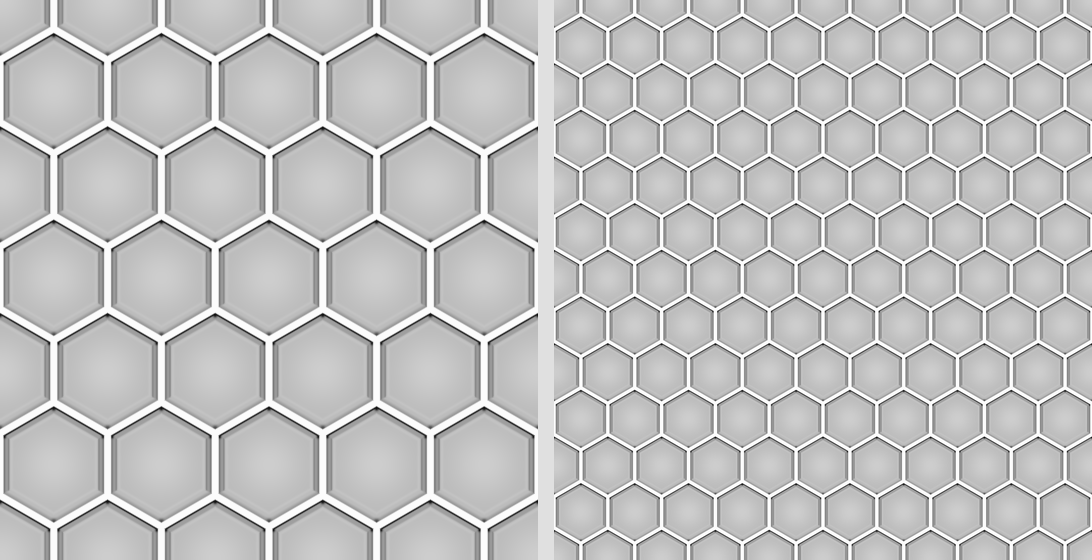
Left, the tile; right, the same tile 2 across and 2 down.
Give the GLSL for this pattern, as a WebGL 2 fragment shader.

```glsl
#version 300 es
precision highp float;

uniform vec2 u_resolution;
out vec4 outColor;

// Offset from the nearest centre of a hexagonal lattice with unit pitch
vec2 hexOffset(vec2 p) {
  vec2 period = vec2(1.0, 1.7320508);
  vec2 a = mod(p, period) - 0.5 * period;
  vec2 b = mod(p - 0.5 * period, period) - 0.5 * period;
  return dot(a, a) < dot(b, b) ? a : b;
}

// Soft ridge centred on zero
float ridge(float x, float width) {
  return exp(-x * x / (width * width));
}

void main() {
  // Five cells across, six staggered rows
  vec2 p = gl_FragCoord.xy / u_resolution * vec2(5.0, 6.0 * 0.8660254);
  vec2 cell = hexOffset(p - vec2(0.0, 0.02));
  vec2 q = vec2(abs(cell.x), cell.y);
  float soft = max(5.0 / u_resolution.x, 0.005);

  // Distance to the cell border, and which kind of side is nearest
  float slope = 0.5 * q.x + 0.8660254 * abs(q.y);
  float edge = 0.5 - max(q.x, slope);
  float upright = smoothstep(-0.012, 0.012, q.x - slope);
  float upper = (1.0 - upright) * step(0.0, q.y);
  float lower = (1.0 - upright) * step(q.y, 0.0);

  // Domed face with a faint bright lip
  float shade = mix(0.805, 0.735, smoothstep(0.0, 0.46, length(cell)));
  shade += 0.025 * ridge(edge - 0.108, 0.014);

  // Recessed band along the upright and upper sides
  float band = 1.0 - smoothstep(0.076, 0.098, edge);
  shade = mix(shade, 0.61, band * (upright + 0.9 * upper));
  shade -= upright * 0.09 * ridge(edge - 0.081, 0.009);
  shade -= upright * 0.16 * ridge(edge - 0.038, 0.012);

  // Soft shade above the lower sides
  shade -= lower * 0.16 * (1.0 - smoothstep(0.03, 0.078, edge));

  // Hard shadow under the upper sides
  float shadow = 1.0 - smoothstep(0.046 - soft, 0.046 + soft, edge);
  shade = mix(shade, 0.05, shadow * upper);

  // Dark spots in the corners
  shade *= 1.0 - 0.9 * ridge(length(q - vec2(0.461, 0.258)), 0.017);
  shade *= 1.0 - 0.85 * ridge(length(q - vec2(0.0, 0.518)), 0.02);
  shade *= 1.0 - 0.5 * ridge(length(q - vec2(0.0, -0.525)), 0.024);

  // White wire
  float wire = 1.0 - smoothstep(0.033 - soft, 0.033 + soft, edge);
  shade = mix(shade, 0.99, wire);

  outColor = vec4(vec3(shade), 1.0);
}
```
